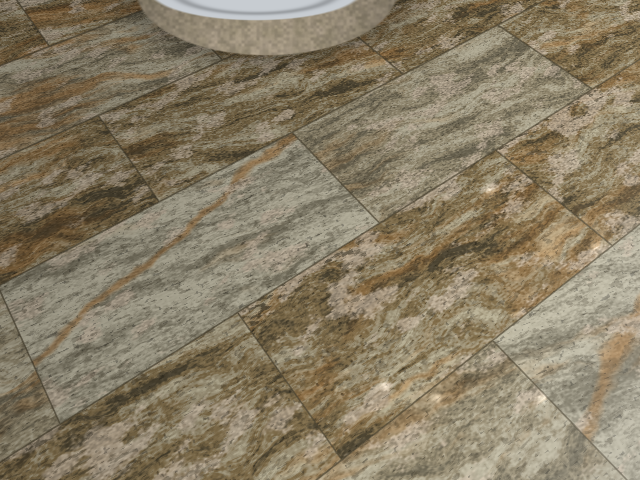
Give the GLSL for this texture, as a Shadertoy shader.

```glsl
// Polished granite floor seen at a slant: slabs in a half-offset running bond, with a round column base.
// A perspective matrix maps the canvas to slab units; every slab gets its own veins, rust and
// pale crystals from warped fractal noise, then joints, sheen and the column are laid on top.

const vec3 DARK = vec3(0.30, 0.27, 0.20);
const vec3 GOLD = vec3(0.49, 0.42, 0.29);
const vec3 BEIGE = vec3(0.59, 0.55, 0.45);
const vec3 CREAM = vec3(0.68, 0.65, 0.55);
const vec3 GREY = vec3(0.46, 0.44, 0.37);
const vec3 PALE = vec3(0.70, 0.68, 0.60);
const vec3 RUST = vec3(0.57, 0.41, 0.23);
const vec3 PINK = vec3(0.74, 0.68, 0.60);

float hash(vec2 p) {
    return fract(sin(dot(p, vec2(127.1, 311.7))) * 43758.545);
}

float noise(vec2 p) {
    vec2 i = floor(p), f = fract(p);
    f = f * f * (3.0 - 2.0 * f);
    return mix(mix(hash(i), hash(i + vec2(1, 0)), f.x),
               mix(hash(i + vec2(0, 1)), hash(i + vec2(1, 1)), f.x), f.y);
}

float fbm(vec2 p) {
    float sum = 0.0, amp = 0.5;
    for (int i = 0; i < 5; i++) {
        sum += amp * noise(p);
        p = mat2(1.6, 1.2, -1.2, 1.6) * p + 7.3;
        amp *= 0.5;
    }
    return sum / 0.97;
}

// Streaks keep their direction in every octave
float streaks(vec2 p) {
    return 0.42 * noise(p) + 0.28 * noise(p * 2.1 + 3.7)
         + 0.18 * noise(p * 4.3 + 8.1) + 0.12 * noise(p * 9.1 + 1.9);
}

// Signed distance, approximately, to an ellipse
float ellipse(vec2 p, vec2 center, vec2 radii) {
    return (length((p - center) / radii) - 1.0) * radii.y;
}

vec3 granite(vec2 local, vec2 id, float pale, float pink, float rust) {
    float angle = 0.05 + 0.3 * hash(id + 4.0);
    vec2 dir = vec2(cos(angle), sin(angle));
    vec2 size = local * vec2(1.7, 1.0);
    vec2 q = vec2(dot(size, dir), dot(size, vec2(-dir.y, dir.x))) + 17.0 * vec2(hash(id), hash(id + 9.0));
    vec2 warp = vec2(fbm(q * 2.2), fbm(q * 2.2 + 9.0)) - 0.5;
    vec2 s = (q + vec2(0.5, 0.36) * warp) * vec2(1.7, 8.0);
    float vein = streaks(s);
    float fine = streaks(s * vec2(7.0, 4.5) + 31.0);
    float grain = noise(q * vec2(80.0, 100.0)) - 0.5;

    // Golden brown and pale grey bodies share the same veins
    float tone = 0.5 + 1.4 * (vein - 0.5) + 0.75 * (fine - 0.5) + 0.25 * grain;
    vec3 warm = mix(DARK, GOLD, smoothstep(0.08, 0.44, tone));
    warm = mix(warm, BEIGE, smoothstep(0.42, 0.68, tone));
    warm = mix(warm, CREAM, smoothstep(0.66, 0.92, tone));
    vec3 cool = mix(GREY, PALE, smoothstep(0.05, 0.85, tone + 0.08));
    vec3 col = mix(warm, cool, pale);

    // Rust bands, and one slanting crack in the palest slabs
    float band = smoothstep(0.5, 0.78, streaks(s * vec2(0.8, 0.7) + 57.0) + 0.15 * (rust - 0.5));
    col = mix(col, RUST * (0.75 + 0.5 * tone), band * (0.25 + 0.5 * rust));
    float crack = abs(local.y - 0.6 + 0.62 * local.x + 0.35 * warp.x);
    float crackMask = (1.0 - smoothstep(0.006, 0.05, crack)) * smoothstep(0.75, 1.0, pale);
    col = mix(col, RUST * (0.75 + 0.5 * fine), 0.65 * crackMask);

    // Pink crystals gather along the upper edge, broken by dark mica
    float edge = pink * exp(-5.0 * max(local.y + 0.35 * local.x - 0.1, 0.0));
    float blotch = fbm(size * vec2(6.0, 9.0) + 13.0 * hash(id + 2.0));
    float crystal = smoothstep(0.5, 0.64, blotch + 0.2 * edge - 0.1 + 0.06 * grain);
    col = mix(col, PINK * (0.95 + 0.2 * grain), 0.75 * crystal);
    float mica = smoothstep(0.58, 0.74, fbm(q * vec2(24.0, 42.0) + 5.0) + 0.06 * edge);
    col = mix(col, DARK * 0.85, mica * (0.3 + 0.4 * edge));
    float speck = smoothstep(0.78, 0.95, noise(q * vec2(60.0, 85.0) + 71.0));
    return col * (1.0 - 0.25 * speck) + 0.06 * grain;
}

void mainImage(out vec4 fragColor, in vec2 fragCoord) {
    vec2 p = fragCoord / iResolution.y;
    float pixel = 1.0 / iResolution.y;

    // Perspective: slab units (x along the rows, y across them) from canvas units
    mat3 slabToCanvas = mat3(0.767, 0.491, 0.222, 0.116, -0.313, -0.142, 0.495, 0.349, 1.0);
    vec3 ground = inverse(slabToCanvas) * vec3(p, 1.0);
    vec2 uv = ground.xy / ground.z;
    vec2 slope = vec2(length(vec2(dFdx(uv.x), dFdy(uv.x))), length(vec2(dFdx(uv.y), dFdy(uv.y)))) / pixel;
    float row = floor(uv.y);
    vec2 shifted = uv + vec2(0.5 * mod(row, 2.0), 0.0);
    vec2 id = floor(shifted), local = fract(shifted);

    // Character of each slab
    float pale = smoothstep(0.1, 1.0, cos(0.883 * id.x + 2.7 * id.y + 2.7));
    float pink = max(cos(1.571 * row), 0.0);
    float rust = mix(0.7 * hash(id + 6.0), 1.0, 0.6 * step(row, -1.5));
    vec3 col = granite(local, id, pale, pink, rust);

    // Hairline joints, then light falling off to the upper left
    vec2 toEdge = min(local, 1.0 - local) / slope;
    float joint = 1.0 - smoothstep(0.0003, 0.0003 + 1.3 * pixel, min(toEdge.x, toEdge.y));
    col = mix(col, DARK, 0.7 * joint);
    float light = smoothstep(-0.6, 1.3, p.x - 0.6 * p.y);
    col *= mix(0.80, 1.12, light);
    col = mix(col, vec3(0.70, 0.70, 0.69), 0.3 * smoothstep(0.75, 1.4, p.x - 0.5 * p.y));

    // Small lamp glints
    for (int i = 0; i < 5; i++) {
        float k = float(i);
        vec2 spot = vec2(0.8 + 0.11 * k, 0.17 + 0.62 * mod(k + 1.0, 2.0) * hash(vec2(k, 3.0)));
        col += 0.25 * exp(-dot(p - spot, p - spot) * 9000.0);
    }

    // Column: contact shadow, speckled stone drum, white ring
    float drum = ellipse(p, vec2(0.556, 1.02), vec2(0.272, 0.135));
    float ring = ellipse(p, vec2(0.533, 1.02), vec2(0.22, 0.062));
    col *= mix(0.78, 1.0, smoothstep(0.0, 0.05, drum));
    float side = (p.x - 0.556) / 0.272;
    vec3 drumColor = mix(BEIGE, PINK, fbm(p * 45.0)) * (0.92 - 0.2 * side * side);
    drumColor *= 0.9 + 0.2 * noise(p * 160.0);
    col = mix(col, drumColor, 1.0 - smoothstep(-pixel, pixel, drum));
    vec3 ringColor = vec3(0.78, 0.80, 0.82) * (1.0 - 0.22 * exp(-pow((ring + 0.014) / 0.004, 2.0)));
    col = mix(col, ringColor, 1.0 - smoothstep(-pixel, pixel, ring));
    fragColor = vec4(clamp(col, 0.0, 1.0), 1.0);
}
```
